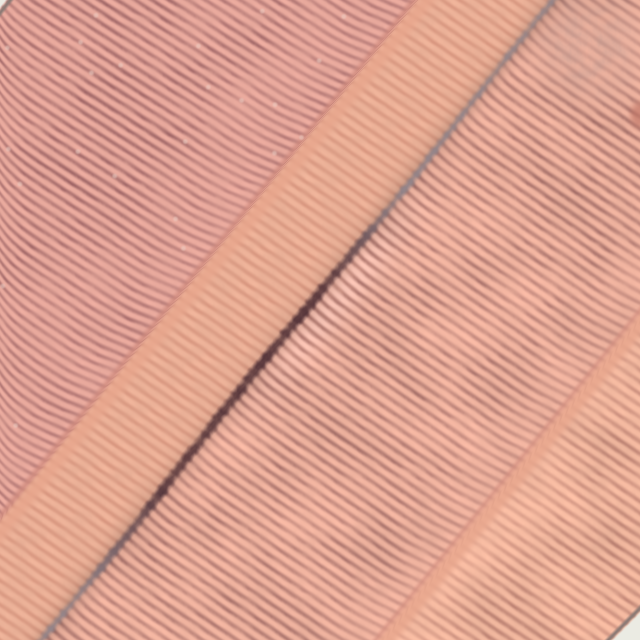
Give the GLSL for this texture, as a WebGL 2 fragment shader.

```glsl
#version 300 es
precision highp float;
// Ribbed peach panels lying diagonally, parted by smooth ridges and one dark seam.
// Coordinates are turned so that "across" crosses the panels and "along" follows
// the seam; fine ribs bend near the panel edges and fade by layered sine wear.

uniform vec2 u_resolution;
out vec4 fragColor;

vec2 hash2(vec2 cell) {
    vec2 q = vec2(dot(cell, vec2(127.1, 311.7)), dot(cell, vec2(269.5, 183.3)));
    return fract(sin(q) * 43758.55);
}

// Distance to the nearest scattered point, with a random value for that point.
vec2 cellular(vec2 p) {
    vec2 base = floor(p);
    vec2 nearest = vec2(9.0, 0.0);
    for (int j = -1; j <= 1; j++) {
        for (int i = -1; i <= 1; i++) {
            vec2 cell = base + vec2(i, j);
            float d = length(cell + hash2(cell) - p);
            if (d < nearest.x) nearest = vec2(d, hash2(cell + 17.0).x);
        }
    }
    return nearest;
}

// Slow blotches in the range -1 to 1.
float layeredSines(vec2 p) {
    float sum = 0.0, amp = 0.5;
    for (int i = 0; i < 4; i++) {
        sum += amp * sin(p.x + 1.7 * sin(p.y)) * cos(p.y * 1.1 - 0.8 * sin(p.x));
        p = mat2(0.8, 0.6, -0.6, 0.8) * p * 1.9 + 2.3;
        amp *= 0.55;
    }
    return sum;
}

// Soft bar around a centre line.
float bar(float x, float centre, float halfWidth, float blur) {
    return 1.0 - smoothstep(halfWidth - blur, halfWidth + blur, abs(x - centre));
}

float softStep(float edge, float x) {
    return smoothstep(edge - 0.003, edge + 0.003, x);
}

void main() {
    vec2 p = gl_FragCoord.xy / u_resolution;
    vec2 q = p - vec2(0.065, 0.0);
    float across = dot(q, vec2(0.780, -0.625));
    float along = dot(q, vec2(0.625, 0.780));
    float blotch = layeredSines(p * 17.0);
    float fine = layeredSines(p * 70.0 + 4.0);

    // Panel masks, from upper left to lower right
    float inBand = softStep(-0.168, across);
    float inRight = softStep(0.0, across);
    float inLast = softStep(0.417, across);

    // Ribs: slightly steeper beside the seam, flatter close to a ridge
    float bend = 0.011 * pow(smoothstep(-0.27, -0.150, across), 2.0) * (1.0 - inBand);
    bend += 0.007 * exp(-max(across, 0.0) / 0.022) * inRight;
    bend += 0.008 * pow(smoothstep(0.31, 0.43, across), 2.0) * (1.0 - inLast);
    bend += 0.014 * exp(-p.x / 0.02) * (1.0 - inBand);
    float tilt = mix(0.57, 0.60, inBand);
    float ribPos = dot(p, vec2(sin(tilt), cos(tilt))) - bend;
    ribPos += 0.0010 * blotch + 0.0009 * fine;
    float phase = ribPos * mix(68.0, 65.0, inBand) + 0.4 * inRight + 0.25 * inLast;
    float groove = pow(0.5 + 0.5 * cos(6.28318 * phase), 1.5);

    // Panel colours
    vec3 light = mix(vec3(0.92, 0.67, 0.62), vec3(0.93, 0.70, 0.60), inBand);
    light = mix(light, vec3(0.95, 0.71, 0.63), inRight);
    light = mix(light, vec3(0.96, 0.73, 0.63), inLast);
    vec3 dark = mix(vec3(0.69, 0.46, 0.45), vec3(0.85, 0.60, 0.51), inBand);
    dark = mix(dark, vec3(0.73, 0.51, 0.47), inRight);
    dark = mix(dark, vec3(0.80, 0.57, 0.50), inLast);

    // Wear: dark and pale patches, weaker ribs beside the ridges
    float strength = 0.88 + 0.35 * blotch * (1.0 - inBand + inRight) + 0.35 * fine;
    strength *= 1.0 - 0.25 * smoothstep(-0.32, -0.28, across) * (1.0 - inBand);
    strength *= 1.0 - 0.35 * bar(across, 0.40, 0.06, 0.05);
    float greyArea = 1.0 - smoothstep(0.02, 0.13, length(p - vec2(0.92, 0.93)));
    strength *= 1.0 - 0.4 * greyArea;
    vec3 color = mix(light, dark, groove * clamp(strength, 0.0, 1.3));
    color *= 1.0 - 0.04 * inRight * blotch + 0.025 * fine;
    color = mix(color, vec3(0.76, 0.61, 0.57), 0.4 * greyArea * (0.8 + fine));

    // Pale sheen on the ribs just right of the seam
    float sheen = inRight * exp(-pow((across - 0.03) / 0.03, 2.0));
    sheen *= bar(along, 0.70, 0.16, 0.14);
    color += vec3(0.04, 0.07, 0.09) * sheen * (1.0 - groove);

    // Smooth ridges, each with a shaded left flank
    float ridge = max(bar(across, -0.155, 0.010, 0.009), bar(across, 0.420, 0.012, 0.008));
    color = mix(color, vec3(0.91, 0.65, 0.55), 0.8 * ridge);
    float flank = max(bar(across, -0.171, 0.004, 0.005), 0.7 * bar(across, 0.407, 0.003, 0.004));
    color = mix(color, vec3(0.81, 0.54, 0.49), 0.75 * flank);

    // Reddish fold on the right border
    float fold = 1.0 - smoothstep(0.3, 1.0, length((p - vec2(1.0, 0.82)) / vec2(0.022, 0.03)));
    color = mix(color, vec3(0.76, 0.47, 0.41), 0.7 * fold);

    // Seam: maroon in the middle, blue grey at its ends, frayed by the ribs
    float seamCore = smoothstep(0.05, 0.35, along) * (1.0 - smoothstep(0.70, 0.92, along));
    vec3 seamColor = mix(vec3(0.58, 0.52, 0.54), vec3(0.34, 0.21, 0.23), seamCore);
    float seamWidth = 0.0035 + 0.0025 * seamCore + 0.002 * fine + 0.0015 * groove;
    float seam = bar(across, 0.002 * sin(along * 9.0), seamWidth, 0.005);
    color *= 1.0 - 0.2 * exp(-abs(across) / 0.010);
    color = mix(color, seamColor, (0.85 + 0.25 * fine) * seam);

    // Pale specks on the upper left panel
    vec2 speck = cellular(p * 26.0);
    float speckMask = (1.0 - smoothstep(0.03, 0.15, speck.x)) * step(0.88, speck.y);
    color = mix(color, vec3(0.93, 0.82, 0.78), 0.5 * speckMask * (1.0 - inBand));

    // Grey rim and white ground at two corners
    float outside = max(-across - 0.665, dot(p, vec2(0.707, -0.707)) - 0.674);
    color = mix(color, vec3(0.55, 0.48, 0.46), bar(outside, -0.002, 0.003, 0.003));
    color = mix(color, vec3(0.92, 0.92, 0.89), smoothstep(0.0, 0.005, outside));

    fragColor = vec4(clamp(color, 0.0, 1.0), 1.0);
}
```
